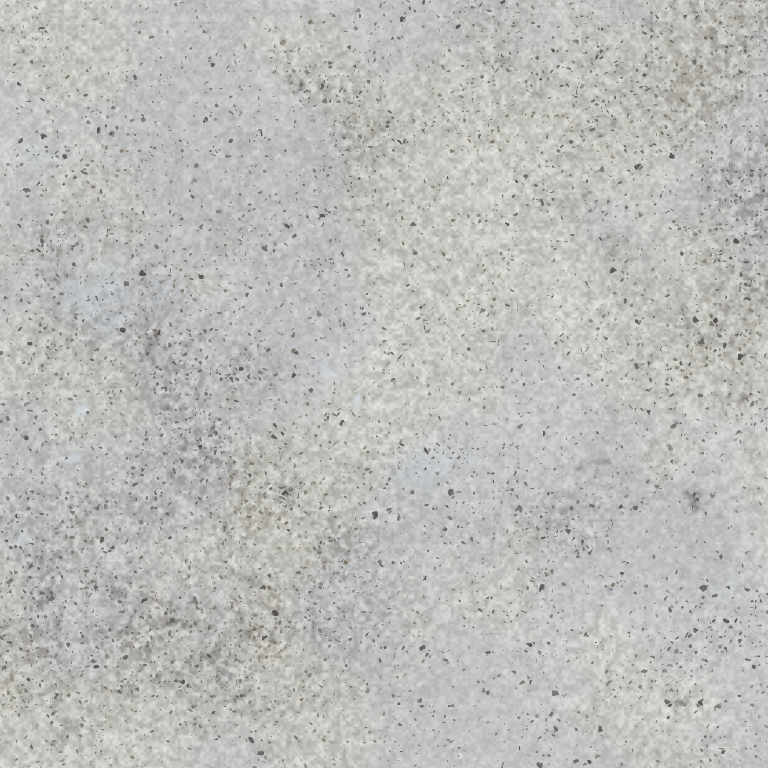
This texture is drawn by a WebGL 1 fragment shader. Its source:

```glsl
precision highp float;
uniform vec2 u_resolution;

#define COOL_CEMENT vec3(0.752, 0.760, 0.768)
#define WARM_CEMENT vec3(0.782, 0.782, 0.758)
#define SOOT vec3(0.27, 0.27, 0.27)
#define RUST vec3(0.39, 0.34, 0.28)
#define PALE_SAND vec3(0.89, 0.885, 0.85)
#define BLUE_WASH vec3(0.785, 0.825, 0.85)
#define FINE_PITS 155.0
#define LARGE_PITS 66.0
#define SAND_GRAINS 115.0
#define STAIN_CELLS 7.0
#define GRIT 0.17

vec3 hash3(vec2 p) {
  vec3 q = fract(vec3(p.xyx) * vec3(0.1031, 0.1030, 0.0973));
  q += dot(q, q.yxz + 33.33);
  return fract((q.xxy + q.yzz) * q.zyx);
}

float noise(vec2 p) {
  vec2 cell = floor(p);
  vec2 f = fract(p);
  f = f * f * (3.0 - 2.0 * f);
  float low = mix(hash3(cell).x, hash3(cell + vec2(1.0, 0.0)).x, f.x);
  float high = mix(hash3(cell + vec2(0.0, 1.0)).x, hash3(cell + 1.0).x, f.x);
  return mix(low, high, f.y);
}

float fbm(vec2 p) {
  float sum = 0.0;
  float weight = 0.533;
  for (int i = 0; i < 4; i++) {
    sum += weight * noise(p);
    p = mat2(1.6, 1.2, -1.2, 1.6) * p + 17.3;
    weight *= 0.5;
  }
  return sum;
}

// Coverage of scattered, randomly turned ellipses; lengths are in cells.
float scatter(vec2 p, float density, float minRadius, float maxRadius, float soft, float seed) {
  vec2 home = floor(p);
  float cover = 0.0;
  for (int y = -1; y <= 1; y++) {
    for (int x = -1; x <= 1; x++) {
      vec2 cell = home + vec2(float(x), float(y));
      vec3 place = hash3(cell + seed);
      vec3 shape = hash3(cell + seed + 71.7);
      vec2 q = p - cell - 0.2 - 0.6 * place.xy;
      float angle = 6.2832 * shape.x;
      q = mat2(cos(angle), -sin(angle), sin(angle), cos(angle)) * q;
      q.y *= mix(1.0, 1.8, shape.y);
      float radius = mix(minRadius, maxRadius, shape.z * shape.z);
      float blob = 1.0 - smoothstep(-soft, soft, length(q) - radius);
      float strength = mix(0.55, 1.0, fract(shape.x * 7.0));
      cover = max(cover, blob * strength * step(place.z, density));
    }
  }
  return cover;
}

void main() {
  vec2 uv = gl_FragCoord.xy / u_resolution.y;
  float pixel = 0.7 / u_resolution.y;
  vec2 ragged = vec2(noise(uv * 210.0), noise(uv * 210.0 + 53.0)) - 0.5;
  vec2 drift = vec2(fbm(uv * 28.0), fbm(uv * 28.0 + 31.0)) - 0.5;

  // Broad fields of weathering
  float warmth = smoothstep(0.34, 0.64, fbm(uv * 4.0 + 4.7));
  float dirt = smoothstep(0.48, 0.72, fbm(uv * 2.6 + 21.4));
  float patchiness = smoothstep(0.36, 0.68, fbm(uv * 17.0 + 9.1));
  float stain = scatter((uv + drift * 0.07) * STAIN_CELLS, 0.3, 0.02, 0.12, 0.13, 11.0);

  // Cement with fine grit
  vec3 color = mix(COOL_CEMENT, WARM_CEMENT, warmth);
  color += 0.06 * (fbm(uv * 11.0 + 2.0) - 0.5) - 0.025 * dirt;
  float grit = 0.65 * (noise(uv * 270.0) - 0.5) + 0.6 * (noise(uv * 125.0 + 7.0) - 0.5);
  color += GRIT * mix(0.65, 1.2, max(warmth, dirt)) * grit;

  // Faint blue washes and small chalky chips
  float wash = scatter((uv + drift * 0.08) * 6.0, 0.16, 0.06, 0.2, 0.16, 37.0);
  color = mix(color, BLUE_WASH, 0.4 * wash);
  float chip = scatter((uv + drift * 0.02) * 16.0, 0.035, 0.06, 0.17, 0.06, 83.0);
  color = mix(color, BLUE_WASH + 0.03, 0.75 * chip);

  // Pale sand grains
  float sandDensity = 0.08 + 0.22 * warmth * patchiness + 0.08 * dirt;
  float sand = scatter((uv + ragged * 0.004) * SAND_GRAINS, sandDensity, 0.14, 0.46, SAND_GRAINS * pixel, 5.0);
  color = mix(color, PALE_SAND, 0.6 * sand);

  // Crumbly dirt inside stains
  vec3 grime = mix(SOOT, RUST, smoothstep(0.4, 0.65, noise(uv * 19.0 + 3.0)));
  float crumbs = smoothstep(0.42, 0.76, 0.65 * noise(uv * 130.0 + 41.0) + 0.35 * noise(uv * 240.0));
  color = mix(color, grime, crumbs * min(0.85, 0.75 * stain + 0.3 * dirt * patchiness));
  color *= 1.0 - 0.1 * stain;

  // Dark pits, crowded where the surface is dirty
  float pitDensity = 0.1 + 0.17 * patchiness + 0.2 * dirt + 0.25 * stain;
  float fine = scatter((uv + ragged * 0.004) * FINE_PITS, pitDensity, 0.12, 0.42, FINE_PITS * pixel, 19.0);
  color = mix(color, grime, 0.72 * fine);
  float large = scatter((uv + ragged * 0.005) * LARGE_PITS, 0.06 + 0.12 * patchiness, 0.09, 0.27, LARGE_PITS * pixel, 61.0);
  color = mix(color, SOOT, 0.85 * large);

  gl_FragColor = vec4(clamp(color, 0.0, 1.0), 1.0);
}
```
